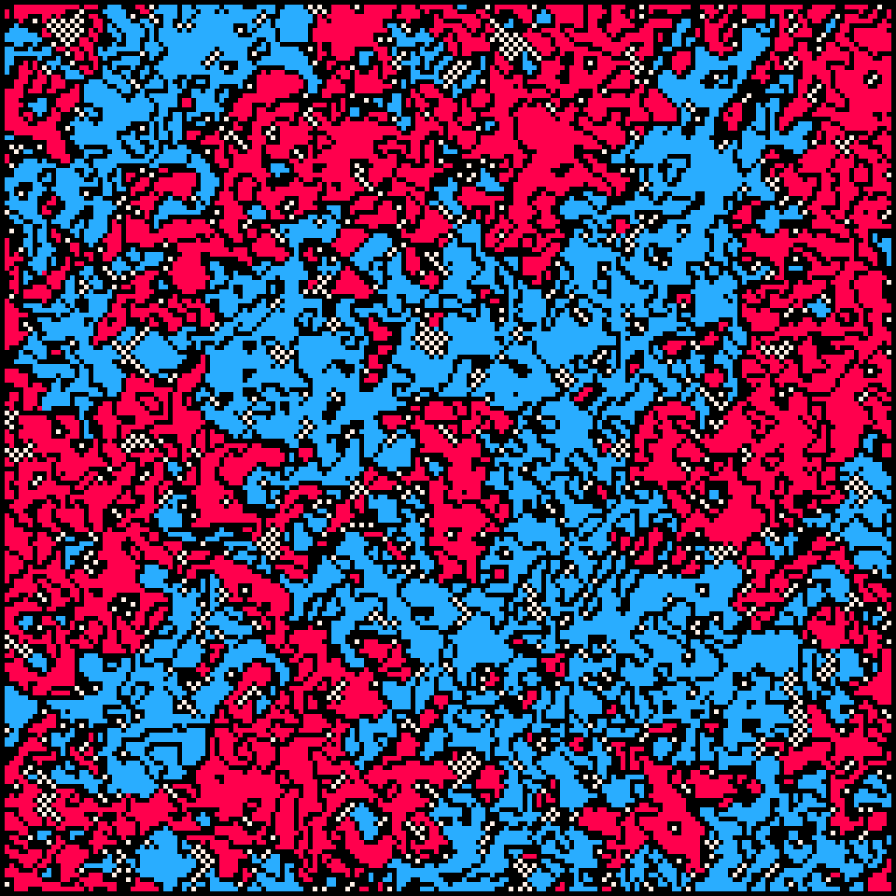
Reproduce this pattern procedurally as a Shadertoy shader.

```glsl
// Draws a dense maze of red and blue pixel cells with black walls and white specks.

const float GRID = 192.0;           // cells along one side
const float COLOR_SCALE = 26.0;     // broad colour patches, in cells
const float DETAIL_SCALE = 5.0;     // ragged edges of colour patches
const float COLOR_BROAD = 1.2;      // weight of broad patches against detail
const float WALL_SCALE = 2.8;       // winding inner walls
const float OPEN_SCALE = 12.0;      // drift between crowded and open areas
const float OPEN_AMOUNT = 0.6;
const float CHECK_SCALE = 4.0;      // small checkered clusters
const float CHECK_WALL = 0.80;      // above this, odd cells turn into wall
const float CHECK_OPEN = 0.87;      // above this, even cells stay open
const float BAND_HEIGHT = 6.0;      // rows sharing one wall side

const vec3 BLACK = vec3(0.0);
const vec3 RED   = vec3(1.0, 0.0, 0.302);
const vec3 BLUE  = vec3(0.161, 0.678, 1.0);
const vec3 WHITE = vec3(1.0, 0.945, 0.91);

// Integer hash of a lattice point, 0 to 1
float hash(vec2 p, uint seed) {
    uvec2 q = uvec2(ivec2(p));
    uint h = q.x * 1597334677u ^ q.y * 3812015801u ^ seed * 668265263u;
    h = (h ^ (h >> 16)) * 2146121005u;
    h = (h ^ (h >> 15)) * 2221713035u;
    h ^= h >> 16;
    return float(h >> 8) / 16777216.0;
}

// Value noise on a turned lattice, so its axes differ from the cell grid
float noise(vec2 cell, float scale, uint seed) {
    vec2 p = mat2(0.8, 0.6, -0.6, 0.8) * cell / scale;
    vec2 i = floor(p);
    vec2 f = fract(p);
    f = f * f * (3.0 - 2.0 * f);
    vec2 e = vec2(1.0, 0.0);
    return mix(mix(hash(i, seed), hash(i + e.xy, seed), f.x),
               mix(hash(i + e.yx, seed), hash(i + e.xx, seed), f.x), f.y);
}

bool isRed(vec2 cell) {
    float broad = noise(cell, COLOR_SCALE, 1u) - 0.5;
    float detail = noise(cell, DETAIL_SCALE, 2u) - 0.5;
    return COLOR_BROAD * broad + detail > 0.0;
}

// Region label: one bit for colour, one for the winding walls
int regionLabel(vec2 cell) {
    float winding = noise(cell, WALL_SCALE, 3u) - 0.5;
    float drift = noise(cell, OPEN_SCALE, 4u) - 0.5;
    int side = winding + OPEN_AMOUNT * drift > 0.0 ? 2 : 0;
    return side + (isRed(cell) ? 1 : 0);
}

bool isWall(vec2 cell) {
    // Frame around the canvas
    if (min(cell.x, cell.y) < 1.0 || max(cell.x, cell.y) > GRID - 2.0) return true;

    // Checkered clusters
    float cluster = noise(cell, CHECK_SCALE, 5u);
    bool odd = mod(cell.x + cell.y, 2.0) > 0.5;
    if (odd && cluster > CHECK_WALL) return true;
    if (!odd && cluster > CHECK_OPEN) return false;

    // Walls between unlike regions; the side alternates to balance diagonals
    float band = floor(cell.y / BAND_HEIGHT);
    float side = hash(vec2(band, 0.0), 6u) < 0.5 ? -1.0 : 1.0;
    int label = regionLabel(cell);
    return label != regionLabel(cell + vec2(side, 0.0))
        || label != regionLabel(cell + vec2(0.0, 1.0));
}

vec3 cellColor(vec2 cell) {
    if (isWall(cell)) return BLACK;

    // A cell closed in on all four sides is white
    bool enclosed = true;
    vec2 stepDir = vec2(1.0, 0.0);
    for (int i = 0; i < 4 && enclosed; i++) {
        enclosed = isWall(cell + stepDir);
        stepDir = vec2(-stepDir.y, stepDir.x);
    }
    if (enclosed) return WHITE;
    return isRed(cell) ? RED : BLUE;
}

// Colour along one row of cells, blended where the pixel spans two columns
vec3 rowColor(float left, float right, float y, float blend) {
    vec3 color = cellColor(vec2(left, y));
    if (right > left) color = mix(color, cellColor(vec2(right, y)), blend);
    return color;
}

void mainImage(out vec4 fragColor, in vec2 fragCoord) {
    // Box filter: weigh each cell by its share of the pixel
    vec2 pixel = GRID / iResolution.xy;
    vec2 center = fragCoord * pixel;
    vec2 low = floor(center - 0.5 * pixel);
    vec2 high = floor(center + 0.5 * pixel);
    vec2 blend = clamp((center + 0.5 * pixel - high) / pixel, 0.0, 1.0);

    vec3 color = rowColor(low.x, high.x, low.y, blend.x);
    if (high.y > low.y)
        color = mix(color, rowColor(low.x, high.x, high.y, blend.x), blend.y);
    fragColor = vec4(color, 1.0);
}
```
